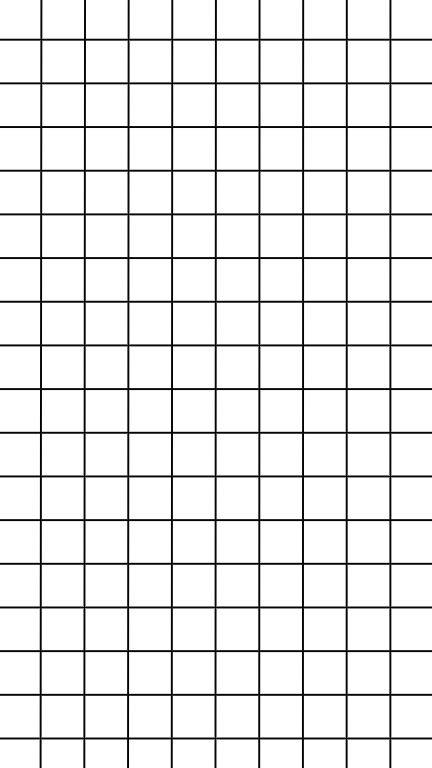
Reproduce this pattern procedurally as a Shadertoy shader.

```glsl
// Thin black square grid on white, with a very slight lean in the left columns.

const vec3 PAPER = vec3(1.0);
const vec3 INK = vec3(0.02);
const float PITCH = 0.1011;                   // cell size, in canvas widths
const float LINE_WIDTH = 0.0045;
const vec2 FIRST_LINE = vec2(0.0949, 0.0683); // lowest line on each axis
const float LEAN = 0.00115;

// Distance on each axis to the nearest grid line
vec2 gridDistance(vec2 p, vec2 origin, float pitch) {
    return abs(fract((p - origin) / pitch + 0.5) - 0.5) * pitch;
}

// Antialiased coverage of a line of the given width
vec2 lineCoverage(vec2 dist, float width, float pixel) {
    return clamp((0.5 * width - dist) / pixel + 0.5, 0.0, 1.0);
}

// Tilt the verticals about mid-height, fading out to the right
vec2 leanLeft(vec2 p, float midHeight, float amount) {
    p.x -= amount * (p.y - midHeight) * (1.0 - p.x);
    return p;
}

void mainImage(out vec4 fragColor, in vec2 fragCoord) {
    float pixel = 1.0 / iResolution.x;
    vec2 p = fragCoord * pixel;
    p = leanLeft(p, 0.5 * iResolution.y * pixel, LEAN);

    vec2 dist = gridDistance(p, FIRST_LINE, PITCH);
    vec2 lines = lineCoverage(dist, LINE_WIDTH, pixel);
    fragColor = vec4(mix(PAPER, INK, max(lines.x, lines.y)), 1.0);
}
```
